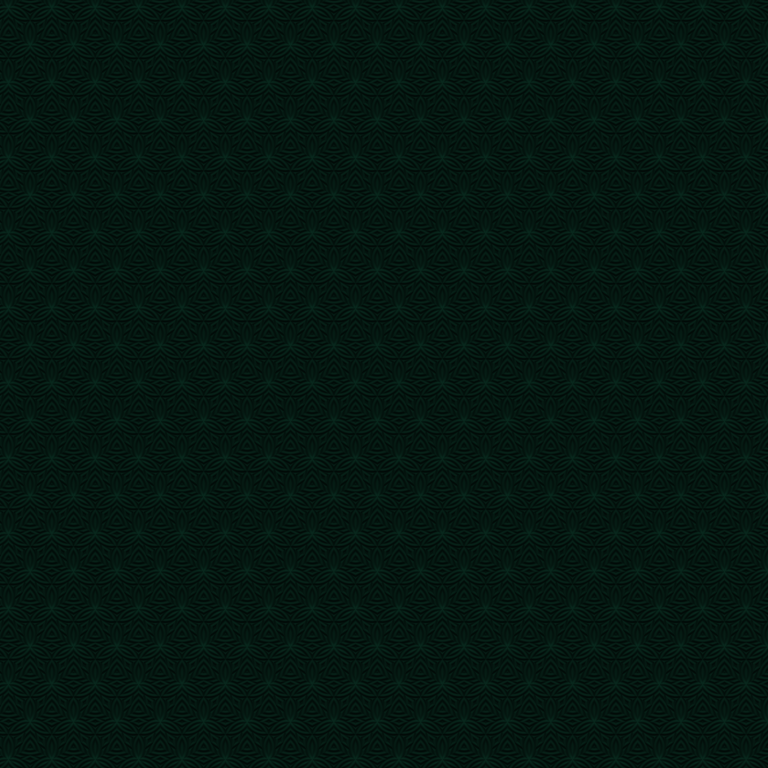
Write a WebGL 2 fragment shader that draws this pattern.

```glsl
#version 300 es
precision highp float;
// Dark green embossed ornament on a triangular lattice: each star is mirrored
// into a 60 degree wedge, where leaves, rounded triangles and lozenges spread
// as echo lines; the lines are lit from above as a shallow relief.
uniform vec2 u_resolution;
out vec4 fragColor;

const float REPEATS = 17.7;                 // stars across the canvas
const vec2 STAR_ORIGIN = vec2(0.5195, 0.501);
const vec2 LATTICE = vec2(1.0, 1.7320508);
const float LINE_PERIOD = 0.095;            // in star spacings
const float LIGHT_STEP = 0.035;
const vec3 SHADOW_GREEN = vec3(0.004, 0.030, 0.021);
const vec3 LIGHT_GREEN = vec3(0.031, 0.152, 0.109);

// Offset from the nearest star of the triangular lattice
vec2 nearestStar(vec2 p) {
    vec2 a = mod(p + 0.5 * LATTICE, LATTICE) - 0.5 * LATTICE;
    vec2 b = mod(p, LATTICE) - 0.5 * LATTICE;
    return dot(a, a) < dot(b, b) ? a : b;
}

// Threefold mirror: everything lands between 30 and 90 degrees
vec2 foldWedge(vec2 q) {
    const vec2 mirrorNormal = vec2(-0.5, 0.8660254);
    q.x = abs(q.x);
    q -= 2.0 * min(0.0, dot(q, mirrorNormal)) * mirrorNormal;
    return vec2(abs(q.x), q.y);
}

// Coordinates along and across a direction
vec2 alignTo(vec2 q, float angle) {
    vec2 axis = vec2(cos(angle), sin(angle));
    return vec2(dot(q, axis), dot(q, vec2(-axis.y, axis.x)));
}

// Pointed leaf between two arcs
float leafDistance(vec2 q, float halfLength, float halfWidth) {
    q = abs(q);
    float shift = (halfLength * halfLength - halfWidth * halfWidth) / (2.0 * halfWidth);
    return length(q + vec2(0.0, shift)) - (shift + halfWidth);
}

float lozengeDistance(vec2 q, vec2 halfSize) {
    q = abs(q);
    return (dot(q, halfSize.yx) - halfSize.x * halfSize.y) / length(halfSize);
}

// Triangle side seen from its centre, with softened corners
float triangleDistance(vec2 q, float inradius) {
    float side = dot(q, vec2(-0.8660254, 0.5));
    return mix(side, length(q), 0.3) - inradius;
}

// Joined motif distance inside one folded wedge
float motifDistance(vec2 q) {
    float leaf = leafDistance(alignTo(q, 1.5708) - vec2(0.25, 0.0), 0.27, 0.095);
    float triangle = triangleDistance(q - vec2(0.5, 0.288675), 0.165);
    float lozenge = lozengeDistance(alignTo(q - vec2(0.25, 0.4330), 1.0472),
                                    vec2(0.14, 0.07));
    return min(leaf, min(triangle, lozenge));
}

float reliefHeight(vec2 p) {
    float d = motifDistance(foldWedge(nearestStar(p)));
    return 0.5 + 0.5 * cos(6.2831853 * d / LINE_PERIOD);
}

// Pale core and three bright rays of a star
float starGlow(vec2 p) {
    vec2 q = foldWedge(nearestStar(p));
    float r = length(q);
    float core = exp(-r * r * 42.0);
    float ray = exp(-q.x * q.x * 500.0) * smoothstep(0.42, 0.08, r);
    return 0.6 * core + 0.6 * ray;
}

float patternTone(vec2 uv) {
    vec2 p = (uv - STAR_ORIGIN) * REPEATS;
    float height = reliefHeight(p);
    float slope = height - reliefHeight(p + vec2(0.0, LIGHT_STEP));
    return 0.45 + 0.34 * slope + 0.24 * (height - 0.5) + 0.32 * starGlow(p);
}

void main() {
    // Four samples per pixel smooth the fine lines
    float tone = 0.0;
    for (int i = 0; i < 4; i++) {
        vec2 jitter = vec2(float(i % 2), float(i / 2)) * 0.5 - 0.25;
        tone += 0.25 * patternTone((gl_FragCoord.xy + jitter) / u_resolution.y);
    }
    fragColor = vec4(mix(SHADOW_GREEN, LIGHT_GREEN, clamp(tone, 0.0, 1.0)), 1.0);
}
```
